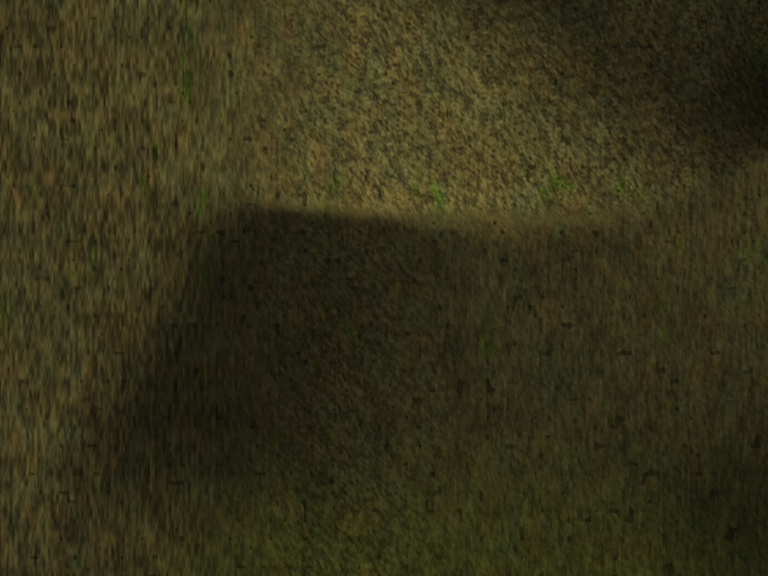
Write a Shadertoy shader that draws this texture.

```glsl
// Dim grassy hillside with a curved, softly lit ridge and a shaded hollow below it.

float hash(vec2 p) {
    return fract(sin(dot(p, vec2(127.1, 311.7))) * 43758.5453);
}

float noise(vec2 p) {
    vec2 i = floor(p), f = fract(p);
    f = f * f * (3.0 - 2.0 * f);
    return mix(mix(hash(i), hash(i + vec2(1, 0)), f.x),
               mix(hash(i + vec2(0, 1)), hash(i + vec2(1, 1)), f.x), f.y);
}

float fbm(vec2 p) {
    float sum = 0.0, amp = 0.5;
    for (int i = 0; i < 4; i++) {
        sum += amp * noise(p);
        p = p * 2.03 + 17.3;
        amp *= 0.5;
    }
    return sum;
}

// Soft elliptical spot
float spot(vec2 p, vec2 center, vec2 radius) {
    vec2 d = (p - center) / radius;
    return exp(-dot(d, d));
}

// Height of the ridge line: shallow on the left, rising on the right
float ridgeHeight(float x) {
    float d = x - 0.95;
    return 0.618 + d * d * (d < 0.0 ? 0.12 : 0.83);
}

// Light on the slope above the ridge
float upperLight(vec2 p) {
    float light = 0.245 + 0.075 * spot(p, vec2(0.70, 0.76), vec2(0.36, 0.30));
    light += 0.025 * spot(p, vec2(0.85, 0.65), vec2(0.35, 0.06));
    float shade = smoothstep(1.17, 1.40, dot(p, vec2(0.6, 0.8)));
    light = mix(light, 0.155, shade);
    return light - 0.075 * spot(p, vec2(1.36, 0.84), vec2(0.13, 0.11));
}

// Light in the hollow below the ridge
float lowerLight(vec2 p) {
    float light = 0.115 + 0.075 * smoothstep(0.35, 0.95, p.x);
    light += 0.035 * spot(p, vec2(1.33, 0.60), vec2(0.20, 0.18));
    light = mix(light, 0.205, 1.0 - smoothstep(0.0, 0.30, p.y));
    light -= 0.085 * spot(p, vec2(1.32, 0.10), vec2(0.20, 0.14));
    float shadowEdge = p.x - 0.16 - 0.5 * (p.y - 0.25);
    return mix(0.24, light, smoothstep(-0.09, 0.11, shadowEdge));
}

// Grass grain: upright blades on the steep parts, slanted tufts elsewhere
float grassGrain(vec2 p, float aboveRidge) {
    float blades = 0.6 * noise(p * vec2(210, 45)) + 0.4 * noise(p * vec2(330, 95) + 31.0);
    vec2 q = vec2(p.x + 0.45 * p.y, p.y - 0.25 * p.x);
    float tufts = 0.6 * noise(q * vec2(190, 105)) + 0.4 * noise(q * vec2(320, 210) + 57.0);
    float steep = 1.0 - smoothstep(0.25, 0.65, p.x);
    steep = max(steep, 0.55 * (1.0 - aboveRidge) * smoothstep(0.55, 0.85, p.x));
    return mix(tufts, blades, steep) - 0.5;
}

void mainImage(out vec4 fragColor, in vec2 fragCoord) {
    vec2 p = fragCoord / iResolution.y;
    p.x *= 1.33333 * iResolution.y / iResolution.x;

    // Ridge edge: crisp in the middle, softer at the left and at the bend
    float height = p.y - ridgeHeight(p.x);
    float softness = 0.014 + 0.075 * (1.0 - smoothstep(0.28, 0.50, p.x))
        + 0.045 * smoothstep(0.60, 0.95, p.x) * (1.0 - smoothstep(1.02, 1.20, p.x));
    float aboveRidge = smoothstep(-softness, softness, height + 0.3 * softness);
    float light = mix(lowerLight(p), upperLight(p), aboveRidge);

    // Worn, pale crest along the ridge
    float crest = exp(-pow(height / 0.016, 2.0))
        * smoothstep(0.35, 0.60, p.x) * (1.0 - smoothstep(1.05, 1.25, p.x));
    light += 0.022 * crest;

    // Broad mottling, then fine grain
    light *= 0.86 + 0.30 * fbm(p * vec2(24, 15));
    float grain = grassGrain(p, aboveRidge);
    light *= 1.0 + grain * mix(1.0, 0.45, crest);

    // Dry soil tint, turning mossy toward the bottom
    vec3 dry = vec3(1.0, 0.92, 0.49);
    vec3 moss = vec3(0.95, 0.98, 0.38);
    float mossy = (1.0 - smoothstep(0.0, 0.32, p.y)) * smoothstep(0.15, 0.50, p.x);
    vec3 tint = mix(dry, moss, 0.85 * mossy);
    tint *= 1.0 + vec3(0.10, -0.02, -0.08) * (fbm(p * vec2(38, 20) + 9.0) - 0.45) * 2.0;

    // Scattered green blades and small dark specks
    float patches = smoothstep(0.62, 0.80, fbm(p * vec2(19, 9) + 41.0));
    patches = max(patches, 0.6 * spot(p, vec2(1.32, 0.54), vec2(0.035, 0.06)));
    float green = patches * smoothstep(0.30, 0.70, noise(p * vec2(130, 38) + 5.0));
    tint = mix(tint, vec3(0.78, 1.02, 0.25), 0.75 * green);
    float specks = smoothstep(0.84, 0.96, noise(p * vec2(85, 62) + 73.0));
    light *= 1.0 - 0.35 * specks;

    fragColor = vec4(clamp(light * tint, 0.0, 1.0), 1.0);
}
```
